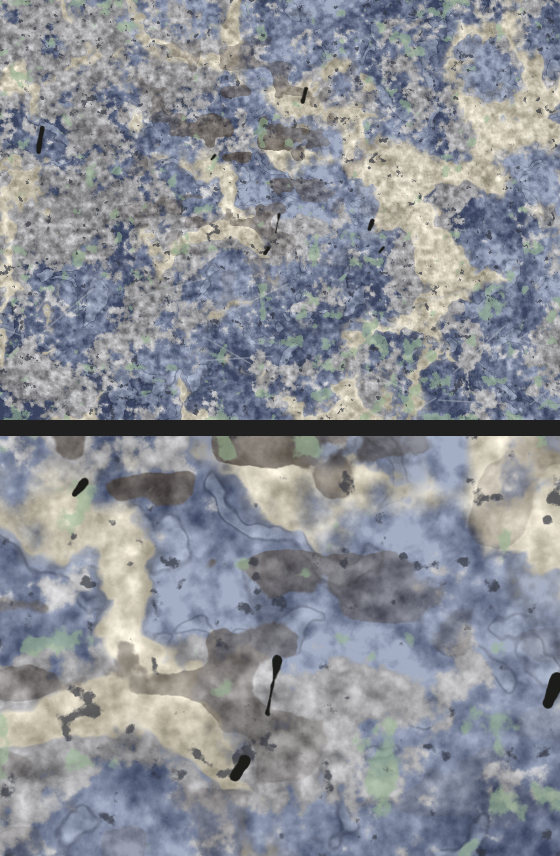
Top: the whole. Bottom: its middle third, enlarged.
This texture is drawn by a WebGL 2 fragment shader. Its source:

```glsl
#version 300 es
precision highp float;
uniform vec2 u_resolution;
out vec4 outColor;

float hash(vec2 p) {
  return fract(sin(dot(p, vec2(127.1, 311.7))) * 43758.5453);
}

vec2 hash2(vec2 p) {
  return vec2(hash(p), hash(p + 57.3));
}

float noise(vec2 p) {
  vec2 i = floor(p), f = fract(p);
  f = f * f * (3.0 - 2.0 * f);
  return mix(mix(hash(i), hash(i + vec2(1, 0)), f.x),
             mix(hash(i + vec2(0, 1)), hash(i + vec2(1, 1)), f.x), f.y);
}

float fbm(vec2 p) {
  float sum = 0.0, amp = 0.52;
  for (int i = 0; i < 5; i++) {
    sum += amp * noise(p);
    p = mat2(1.6, 1.2, -1.2, 1.6) * p + 7.7;
    amp *= 0.5;
  }
  return sum;
}

float segment(vec2 p, vec2 a, vec2 b) {
  vec2 d = b - a;
  return length(p - a - d * clamp(dot(p - a, d) / dot(d, d), 0.0, 1.0));
}

// Gap between the two nearest cell centres: zero along cell borders
float cellBorder(vec2 p) {
  vec2 cell = floor(p);
  float nearest = 9.0, second = 9.0;
  for (int y = -1; y <= 1; y++)
    for (int x = -1; x <= 1; x++) {
      vec2 c = cell + vec2(x, y);
      float d = length(c + hash2(c) - p);
      second = min(second, max(nearest, d));
      nearest = min(nearest, d);
    }
  return second - nearest;
}

// Signed distance to scattered, randomly turned capsules
float fossils(vec2 p) {
  vec2 cell = floor(p);
  float d = 1.0;
  for (int y = -1; y <= 1; y++)
    for (int x = -1; x <= 1; x++) {
      vec2 c = cell + vec2(x, y);
      if (hash(c + 3.1) > 0.5) continue;
      float angle = 6.283 * hash(c + 8.4);
      vec2 arm = vec2(cos(angle), sin(angle)) * (0.05 + 0.5 * pow(hash(c + 5.2), 2.0));
      vec2 mid = c + hash2(c + 1.7);
      d = min(d, segment(p, mid - arm, mid + arm) - mix(0.09, 0.22, hash(c + 9.6)));
    }
  return d;
}

void main() {
  vec2 p = gl_FragCoord.xy / u_resolution.y;
  float px = 1.0 / u_resolution.y;
  vec2 warp = vec2(fbm(p * 8.0), fbm(p * 8.0 + 31.0)) - 0.5;
  vec2 q = p + 0.14 * warp;
  float grain = fbm(p * 80.0) - 0.5;
  float rough = fbm(p * 26.0 + 4.0) - 0.5;

  // Blue ground with faint vertical streaks
  float tone = 0.48 + 1.1 * (fbm(p * 3.0) - 0.5) + 1.1 * (fbm(q * 13.0) - 0.5)
             + 1.3 * grain + 0.3 * (noise(p * vec2(70.0, 9.0)) - 0.5);
  vec3 color = mix(vec3(0.23, 0.27, 0.38), vec3(0.64, 0.68, 0.77), clamp(tone, 0.0, 1.0));

  // Pale fossils with a darker rim
  float shell = fossils(p * 13.0 + 4.0 * warp) + 0.3 * rough;
  float body = smoothstep(0.04, -0.04, shell);
  color *= 1.0 - 0.15 * smoothstep(0.07, 0.0, abs(shell - 0.04));
  color = mix(color, vec3(0.60, 0.64, 0.72) + 0.5 * grain, 0.55 * body);

  // Grey crust, densest at the upper left
  float left = smoothstep(1.0, 0.05, p.x) * smoothstep(0.1, 0.55, p.y);
  float crustField = fbm(q * 9.0 + 17.0) + 0.55 * rough + 0.4 * grain + 0.15 * left;
  float crust = smoothstep(0.53, 0.63, crustField);
  color = mix(color, vec3(0.62, 0.61, 0.60) + 0.7 * grain + 0.3 * rough, 0.8 * crust);

  // Cream veins along warped cell borders
  float border = cellBorder(q * 4.6 + 2.3) + 0.5 * rough + 0.2 * grain;
  float width = 0.03 + 0.26 * smoothstep(0.25, 0.8, noise(p * 6.0 + 3.0));
  float presence = smoothstep(0.44, 0.52, fbm(p * 4.0 + 9.0) + 0.2 * rough);
  float halo = presence * smoothstep(width + 0.14, width, border);
  float vein = presence * smoothstep(width + 0.03, width - 0.05, border);
  color = mix(color, vec3(0.60, 0.60, 0.61) + 0.5 * grain, 0.4 * halo);
  color = mix(color, vec3(0.82, 0.79, 0.71) + 0.5 * grain + 0.35 * rough, 0.92 * vein);

  // Brown stains near the centre and green flecks
  float stainArea = exp(-14.0 * dot(p - vec2(0.57, 0.65), p - vec2(0.57, 0.65)));
  float stain = smoothstep(0.66, 0.71, noise(p * vec2(24.0, 32.0)) + 0.5 * rough) * stainArea;
  color = mix(color, vec3(0.36, 0.33, 0.31) + 0.4 * grain, 0.85 * stain);
  float fleck = smoothstep(0.68, 0.76, fbm(p * 32.0 + 71.0) + 0.3 * (fbm(p * 4.0 + 40.0) - 0.45));
  color = mix(color, vec3(0.60, 0.71, 0.58), 0.6 * fleck);

  // Dark pits
  float pit = smoothstep(0.70, 0.80, fbm(p * 60.0 + 13.0));
  color = mix(color, vec3(0.20, 0.21, 0.25), 0.7 * pit);

  // Thin pale scratches, mostly low down, and short dark slits
  for (int i = 0; i < 26; i++) {
    vec2 seed = vec2(float(i), 2.6);
    vec2 start = vec2(1.33, 0.32) * hash2(seed);
    float angle = 1.3 * (hash(seed + 4.0) - 0.4);
    vec2 end = start + mix(0.03, 0.2, hash(seed + 6.0)) * vec2(cos(angle), sin(angle));
    float line = smoothstep(0.0012 + px, 0.0, segment(p, start, end));
    color = mix(color, vec3(0.74, 0.76, 0.78), 0.4 * line);
  }
  for (int i = 0; i < 7; i++) {
    vec2 seed = vec2(float(i), 19.4);
    vec2 top = vec2(0.1, 0.4) + vec2(0.85, 0.45) * hash2(seed);
    vec2 tip = top - vec2(0.008, 0.01 + 0.07 * pow(hash(seed + 2.0), 3.0));
    float slit = segment(p, top, tip) + 0.012 * rough;
    color = mix(color, vec3(0.11, 0.11, 0.10), smoothstep(0.004 + px, 0.004 - px, slit));
  }

  outColor = vec4(clamp(color, 0.0, 1.0), 1.0);
}
```
